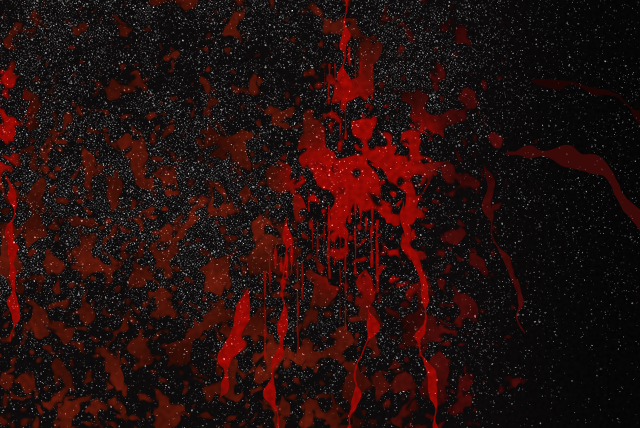
Write a Shadertoy shader that draws this texture.

```glsl
// Wet paint splashed over a dark, gritty wall: rust blots, a scarlet splash
// with drips and rivulets, and pale grains. Paint is a union of approximate
// distances in units of the canvas height.

const vec3 WALL = vec3(0.050, 0.041, 0.042);
const vec3 RUST = vec3(0.36, 0.088, 0.038);
const vec3 CRIMSON = vec3(0.29, 0.045, 0.04);
const vec3 SCARLET = vec3(0.60, 0.035, 0.018);
const vec3 GRAIN = vec3(0.52, 0.54, 0.55);
const float BLOT_FREQ = 17.0;
const float DROPLET_FREQ = 50.0;
const float HOLE_FREQ = 27.0;

// Rivulets: x at top, x at bottom, y of top, y of bottom
const int RIVULETS = 7;
const vec4 RIVULET[RIVULETS] = vec4[](
    vec4(0.58, 0.51, 0.33, 0.07), vec4(0.02, 0.03, 0.59, 0.2),
    vec4(0.93, 1.05, 0.53, -0.1), vec4(0.86, 0.8, 0.3, -0.1),
    vec4(0.67, 0.64, 0.5, -0.1), vec4(0.82, 0.8, 1.1, 0.74),
    vec4(1.12, 1.23, 0.62, 0.22));

float hash(vec2 p) {
    vec3 q = fract(p.xyx * 0.1031);
    q += dot(q, q.yzx + 33.33);
    return fract((q.x + q.y) * q.z);
}

float slope(vec2 cell, vec2 offset) {
    float a = 6.2832 * hash(cell);
    return dot(vec2(cos(a), sin(a)), offset);
}

// Gradient noise, about -0.7 to 0.7
float noise(vec2 p) {
    vec2 i = floor(p), f = p - i, u = f * f * (3.0 - 2.0 * f), e = vec2(0, 1);
    return mix(mix(slope(i, f), slope(i + e.yx, f - e.yx), u.x),
               mix(slope(i + e, f - e), slope(i + 1.0, f - 1.0), u.x), u.y);
}

vec2 noise2(vec2 p) { return vec2(noise(p), noise(p + 40.0)); }

float glow(vec2 p, vec2 centre, vec2 size) {
    vec2 q = (p - centre) / size;
    return exp(-dot(q, q));
}

// Thin vertical runs of random start and length; positive inside
float drips(vec2 p, float left, float right, float top, float reach) {
    const float pitch = 0.0125;
    p.x += 0.003 * noise(p * 19.0);
    float id = floor(p.x / pitch);
    float x = (id + 0.35 + 0.3 * hash(vec2(id, 3))) * pitch;
    float start = top - 0.09 * hash(vec2(id, 7));
    float end = start - reach * (0.1 + 0.9 * hash(vec2(id, 9)));
    float width = mix(0.0008, 0.0036, hash(vec2(id, 5)));
    width += 0.004 * noise(vec2(id * 7.3, p.y * 32.0));
    float d = width - length(p - vec2(x, clamp(p.y, end, start)));
    return x > left && x < right ? d : -1.0;
}

// Random round grains on a turned, rippled grid
float grains(vec2 p, float freq, float turn, float share, float px) {
    vec2 q = mat2(cos(turn), sin(turn), -sin(turn), cos(turn)) * p * freq;
    q += 0.9 * noise2(q * 0.23);
    vec2 id = floor(q);
    float size = mix(0.14, 0.3, hash(id + 19.0));
    vec2 jitter = vec2(hash(id), hash(id + 71.7)) - 0.5;
    float d = length(q - id - 0.5 - (0.94 - 2.0 * size) * jitter) - size;
    float shine = pow(hash(id + 43.0), 3.0);
    float spot = 1.0 - smoothstep(-0.6, 0.6, d / (px * freq));
    return spot * step(hash(id + 5.0), share) * mix(0.22, 1.0, shine);
}

void mainImage(out vec4 fragColor, in vec2 fragCoord) {
    float px = 1.0 / iResolution.y;
    vec2 p = fragCoord * px;
    vec2 warped = p + 0.016 * noise2(p * 14.0) + 0.003 * noise2(p * 50.0);
    float broad = noise(p * 3.0 + 8.0);

    // Drips and rivulets, which also gather blots around them
    float runs = max(drips(p, 0.72, 0.89, 0.56, 0.26), drips(p, 0.75, 0.88, 0.89, 0.14));
    runs = max(runs, drips(p, 0.61, 0.71, 0.44, 0.22));
    float gather = 0.0;
    for (int i = 0; i < RIVULETS; i++) {
        vec4 r = RIVULET[i];
        float k = float(i), t = (r.z - p.y) / (r.z - r.w);
        float x = mix(r.x, r.y, t) + 0.045 * noise(vec2(k * 5.3, p.y * 7.0));
        x += 0.014 * noise(vec2(k * 2.9, p.y * 21.0));
        float ends = clamp(min(r.z - p.y, p.y - r.w) / 0.05, 0.0, 1.0);
        float width = 0.004 + 0.009 / (1.0 + k * k);
        width += 0.024 * noise(vec2(p.x * 15.0 + k * 3.7, p.y * 19.0));
        float away = abs(warped.x - x);
        runs = max(runs, ends > 0.0 ? max(width, 0.0022) * sqrt(ends) - away : -1.0);
        gather = max(gather, ends * exp(-away * away / 0.0006));
    }

    // Blots with round holes: the splash lowers the threshold of the noise
    float zone = (1.0 - smoothstep(0.98, 1.38, p.x)) * mix(1.0, 0.62, smoothstep(0.55, 0.95, p.y));
    float splash = glow(p, vec2(0.83, 0.6), vec2(0.13, 0.085));
    splash += 0.6 * glow(p, vec2(0.82, 0.88), vec2(0.07, 0.08));
    splash = max(splash, 0.8 * glow(p, vec2(0.98, 0.7), vec2(0.075, 0.07)));
    float edge = glow(p, vec2(0.0, 0.73), vec2(0.06, 0.17));
    vec2 s = warped * BLOT_FREQ * vec2(1.0, 0.85);
    float field = noise(s) + 0.45 * noise(s * 2.1 + 13.0) + 0.16 * noise(s * 4.3 + 31.0);
    field += 0.1 * broad + 0.5 * splash + 0.25 * edge + 0.2 * gather;
    float paint = (field - mix(0.72, 0.13, zone)) / (BLOT_FREQ * 2.0);
    paint = min(paint, (0.27 - noise(warped * HOLE_FREQ + 5.0)) / (HOLE_FREQ * 1.6));
    float droplet = noise(warped * DROPLET_FREQ) - mix(0.7, 0.25, zone);
    paint = max(max(paint, droplet / (DROPLET_FREQ * 1.6)), runs);
    float cover = smoothstep(-0.7 * px, 0.7 * px, paint);

    // Paint colour, with thin darker rims
    float heat = glow(p, vec2(0.85, 0.56), vec2(0.19, 0.27)) + edge + 0.35 * noise(p * 8.0 + 3.0);
    float wet = 0.3 * gather + 0.5 * smoothstep(-px, px, runs);
    heat = max(heat, wet * (1.0 - smoothstep(1.0, 1.2, p.x)));
    vec3 pigment = mix(RUST, CRIMSON, smoothstep(0.7, 1.1, p.x));
    pigment *= 0.86 + 0.6 * noise(p * 9.0 + 21.0);
    pigment = mix(pigment, SCARLET, smoothstep(0.25, 0.75, heat));
    pigment *= mix(0.78, 1.0, smoothstep(0.0, 0.003, paint)) * (0.97 + 0.25 * noise(p * 80.0));

    // Wall, dim to the right
    float light = 1.0 - 0.5 * smoothstep(0.95, 1.5, p.x);
    vec3 color = mix(WALL * (light + 0.3 * noise(p * 110.0)), pigment, cover);

    // Dark ribbons sweeping off to the right
    for (float k = 0.0; k < 2.0; k++) {
        float y = 0.64 + 0.165 * k - mix(2.1, 1.2, k) * pow(max(warped.x - 1.33, 0.0), 1.5);
        y += 0.03 * noise(vec2(p.x * 13.0, k + 0.4));
        float width = max(mix(0.015, 0.005, k) + 0.03 * noise(p * 17.0 + k), 0.003);
        width *= sqrt(clamp((p.x - 1.18 - 0.06 * k) / 0.05, 0.0, 1.0));
        float ribbon = smoothstep(-px, px, width - abs(warped.y - y)) * step(1.18, p.x);
        color = mix(color, CRIMSON * mix(0.8, 0.4, k), ribbon);
        cover = max(cover, ribbon);
    }

    // Clustered grains, sparse on paint and towards the dark borders
    float dust = mix(1.0, 0.2, smoothstep(0.75, 1.4, p.x)) * smoothstep(-0.2, 0.45, p.y);
    dust *= clamp(0.9 + 0.9 * broad + 0.9 * noise(p * 19.0), 0.1, 1.4) * mix(1.0, 0.2, cover);
    float grit = grains(p, 200.0, 0.6, 0.72 * dust, px) + grains(p, 135.0, 1.1, 0.5 * dust, px);
    fragColor = vec4(min(color + GRAIN * grit * mix(0.65, 1.0, light), 1.0), 1.0);
}
```
